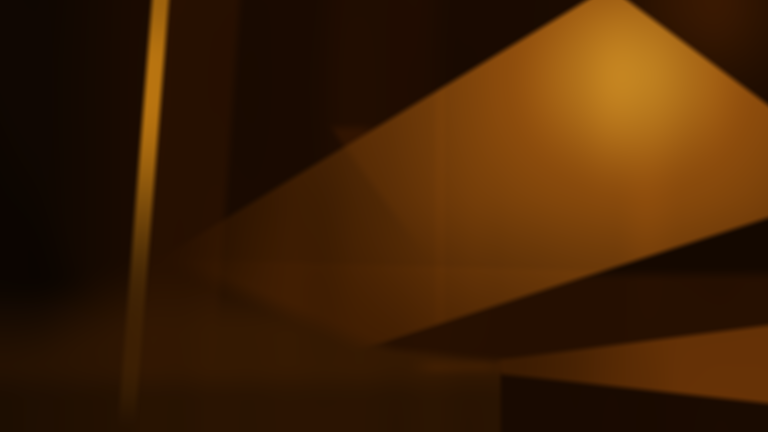
A WebGL 2 fragment shader for this background:

```glsl
#version 300 es
precision highp float;

uniform vec2 u_resolution;
out vec4 outColor;

// Palette
const vec3 NIGHT  = vec3(0.100, 0.040, 0.002);
const vec3 SOOT   = vec3(0.040, 0.018, 0.004);
const vec3 BROWN  = vec3(0.165, 0.068, 0.004);
const vec3 FLOOR  = vec3(0.205, 0.098, 0.008);
const vec3 UMBER  = vec3(0.235, 0.108, 0.006);
const vec3 COPPER = vec3(0.550, 0.300, 0.050);
const vec3 AMBER  = vec3(0.710, 0.480, 0.120);
const vec3 STRIP  = vec3(0.700, 0.440, 0.060);
const vec3 RUST   = vec3(0.390, 0.190, 0.022);

// Layout, in canvas heights
const vec2 BEAM_TAIL  = vec2(0.369, 0.401);
const vec2 BEAM_TOP_L = vec2(1.359, 1.000);
const vec2 BEAM_TOP_R = vec2(1.452, 1.000);
const vec2 BEAM_RIGHT = vec2(1.770, 0.763);
const vec2 BEAM_LOW   = vec2(1.770, 0.493);
const vec2 BEAM_TIP   = vec2(0.853, 0.198);
const vec2 GLOW       = vec2(1.460, 0.825);
const vec2 EMBER      = vec2(1.640, 1.000);
const vec2 FACET_TOP  = vec2(0.760, 0.712);
const vec2 FACET_END  = vec2(0.990, 0.400);
const vec2 RAY_START  = vec2(1.150, 0.166);
const vec2 RAY_TOP    = vec2(1.770, 0.246);
const vec2 RAY_FOOT   = vec2(1.164, 0.134);
const vec2 RAY_BOTTOM = vec2(1.770, 0.067);
const float STRIP_LEFT  = 0.352;
const float STRIP_WIDTH = 0.039;
const float STRIP_SLANT = 0.080;
const float SOFT  = 0.010;
const float SMOKE = 0.08;

float hash(vec2 p) {
    vec3 q = fract(p.xyx * 0.1031);
    q += dot(q, q.yzx + 33.33);
    return fract((q.x + q.y) * q.z);
}

float noise(vec2 p) {
    vec2 i = floor(p), f = fract(p);
    f = f * f * (3.0 - 2.0 * f);
    return mix(mix(hash(i), hash(i + vec2(1, 0)), f.x),
               mix(hash(i + vec2(0, 1)), hash(i + vec2(1, 1)), f.x), f.y);
}

// Soft half plane: 1 on the left of the line running from a to b
float side(vec2 p, vec2 a, vec2 b, float soft) {
    vec2 d = normalize(b - a), v = p - a;
    return smoothstep(-soft, soft, d.x * v.y - d.y * v.x);
}

// Soft interval along one axis
float band(float x, float lo, float hi, float soft) {
    return smoothstep(lo - soft, lo + soft, x) * (1.0 - smoothstep(hi - soft, hi + soft, x));
}

vec3 backdrop(vec2 p) {
    vec3 c = mix(SOOT * 1.5, NIGHT, smoothstep(0.08, 0.34, p.x));
    // Upright panels
    float lean = p.x + 0.07 * (1.0 - p.y);
    c = mix(c, BROWN, 0.75 * band(lean, 0.385, 0.555, 0.015));
    c += vec3(0.025, 0.009, 0.0) * band(p.x, 0.76, 1.01, 0.05);
    // Dim ember in the upper corner
    vec2 e = p - EMBER;
    c += vec3(0.12, 0.055, 0.005) * exp(-30.0 * dot(e, e));
    // Faint facet tip above the beam
    float tip = side(p, FACET_TOP, FACET_END, 0.012) * (1.0 - smoothstep(0.690, 0.720, p.y));
    c += vec3(0.06, 0.027, 0.002) * tip * band(p.x, 0.76, 0.86, 0.03);
    // Shadow at the left
    float shade = side(p, vec2(0.18, 0.31), vec2(0.02, 0.65), 0.06);
    c = mix(c, SOOT, 0.7 * shade * smoothstep(0.27, 0.36, p.y));
    // Floor haze
    float haze = 1.0 - smoothstep(0.22, 0.43, p.y + 0.08 * (1.0 - smoothstep(0.0, 0.4, p.x)));
    c = mix(c, FLOOR, haze * mix(0.6, 1.0, smoothstep(0.0, 0.65, p.x)));
    return c * (1.0 - 0.2 * (1.0 - smoothstep(0.07, 0.16, p.y)));
}

float beamMask(vec2 p) {
    return side(p, BEAM_TOP_L, BEAM_TAIL, SOFT) * side(p, BEAM_RIGHT, BEAM_TOP_R, SOFT)
         * side(p, BEAM_TIP, BEAM_LOW, SOFT) * side(p, BEAM_TAIL, BEAM_TIP, 0.030)
         * smoothstep(0.32, 0.70, p.x);
}

vec3 beamColor(vec2 p) {
    float d = length(p - GLOW);
    vec3 c = mix(AMBER, COPPER, smoothstep(0.0, 0.30, d));
    c = mix(c, UMBER, smoothstep(0.12, 0.92, d));
    // Facet, horizon and upright fold
    float facet = side(p, FACET_TOP, FACET_END, 0.014);
    c *= 1.0 + 0.11 * (facet - 0.5) * smoothstep(0.38, 0.56, p.y);
    float horizon = 0.401 - 0.028 * (p.x - BEAM_TAIL.x);
    c *= 1.0 + 0.06 * (1.0 - smoothstep(-0.010, 0.010, p.y - horizon));
    return c * (1.0 + 0.035 * band(p.x, 1.007, 1.030, 0.008));
}

void main() {
    vec2 p = gl_FragCoord.xy / u_resolution.y;
    vec3 c = backdrop(p);

    // Dark wedge and ground on the right
    float under = side(p, BEAM_LOW, BEAM_TIP, SOFT) * side(p, BEAM_TIP, RAY_START, 0.016);
    vec3 wedge = mix(BROWN * 0.9, NIGHT * 0.8, smoothstep(0.345, 0.385, p.y));
    c = mix(c, wedge, under * smoothstep(0.84, 0.92, p.x));
    c = mix(c, NIGHT, smoothstep(1.150, 1.168, p.x) * (1.0 - smoothstep(0.12, 0.17, p.y)));

    // Great beam and low ray
    c = mix(c, beamColor(p), beamMask(p));
    float ray = side(p, RAY_TOP, RAY_START, SOFT) * side(p, RAY_FOOT, RAY_BOTTOM, SOFT);
    vec3 rayColor = mix(UMBER, RUST, smoothstep(1.15, 1.60, p.x));
    c = mix(c, rayColor, ray * smoothstep(1.140, 1.170, p.x));
    c += vec3(0.05, 0.022, 0.002) * band(p.x, 0.98, 1.15, 0.04) * band(p.y, 0.140, 0.160, 0.018);

    // Bright slanted strip, fading downwards
    float x = p.x - STRIP_LEFT + STRIP_SLANT * (1.0 - p.y);
    float glow = mix(0.10, 1.0, smoothstep(0.20, 0.78, p.y)) * smoothstep(0.0, 0.10, p.y);
    glow *= 1.0 - 0.15 * smoothstep(0.85, 1.0, p.y);
    c = mix(c, STRIP, glow * band(x, 0.0, STRIP_WIDTH, 0.010));

    // Upright smoke
    c *= 1.0 + SMOKE * (noise(p * vec2(12.0, 2.5)) - 0.5);
    outColor = vec4(c, 1.0);
}
```
